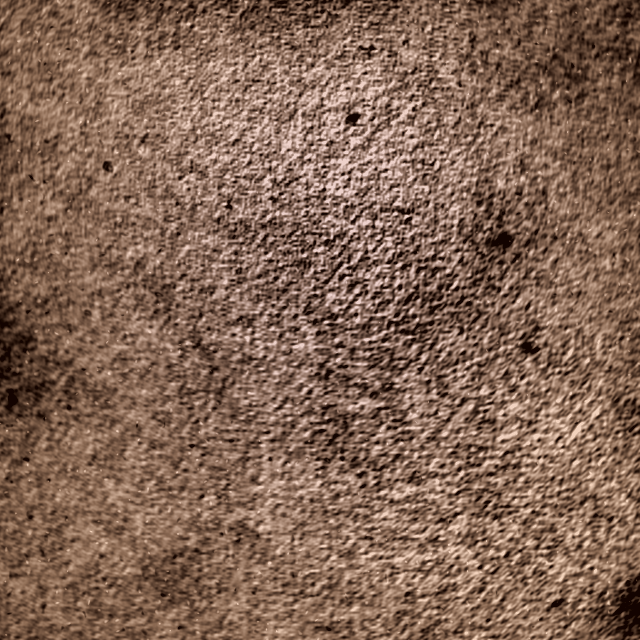
This texture is drawn by a three.js fragment shader. Its source:

```glsl
// Draws a rough, pitted skin-like surface with grain swirling around a soft highlight.
varying vec2 vUv;

float hash(vec2 p) {
  return fract(sin(dot(p, vec2(127.1, 311.7))) * 43758.5);
}

float noise(vec2 p) {
  vec2 i = floor(p), f = fract(p);
  f = f * f * (3.0 - 2.0 * f);
  float low = mix(hash(i), hash(i + vec2(1.0, 0.0)), f.x);
  float high = mix(hash(i + vec2(0.0, 1.0)), hash(i + vec2(1.0)), f.x);
  return mix(low, high, f.y);
}

float fbm(vec2 p) {
  mat2 turn = mat2(0.8, 0.6, -0.6, 0.8);
  float sum = 0.0, weight = 0.5;
  for (int i = 0; i < 4; i++) {
    sum += weight * noise(p);
    p = turn * p * 2.03 + 7.3;
    weight *= 0.5;
  }
  return sum / 0.9375;
}

// Soft elliptical falloff
float blob(vec2 p, vec2 center, vec2 size) {
  vec2 d = (p - center) / size;
  return exp(-dot(d, d));
}

float pit(vec2 p, vec2 center, float radius) {
  return 1.0 - smoothstep(radius * 0.1, radius, length(p - center));
}

// Random dots, at most one in each cell
float scatter(vec2 p, float cells, float density, float radius) {
  vec2 q = p * cells, id = floor(q);
  vec2 center = 0.3 + 0.4 * vec2(hash(id + 3.1), hash(id + 8.7));
  float size = radius * (0.5 + 0.5 * hash(id + 5.9));
  return step(hash(id + 1.3), density) * pit(fract(q), center, size);
}

// Pebbled height, smeared along the given direction
float grainHeight(vec2 p, vec2 smear) {
  mat2 turn = mat2(0.8, 0.6, -0.6, 0.8);
  float sum = 0.0;
  for (int i = -1; i <= 1; i++) {
    vec2 q = p + smear * float(i);
    sum += 0.60 * noise(turn * q * 135.0) + 0.40 * noise(q * 260.0 + 31.0);
  }
  return sum / 3.0;
}

// Broad light and shade
float shading(vec2 p) {
  float tone = 0.46;
  tone += 0.28 * blob(p, vec2(0.45, 0.79), vec2(0.23, 0.15));
  tone += 0.13 * blob(p, vec2(0.90, 0.24), vec2(0.20, 0.22));
  tone += 0.08 * blob(p, vec2(0.13, 0.65), vec2(0.10, 0.25));
  tone += 0.06 * blob(p, vec2(0.50, 0.10), vec2(0.40, 0.20));
  tone -= 0.34 * blob(p, vec2(0.46, 1.03), vec2(0.27, 0.06));
  tone -= 0.14 * blob(p, vec2(0.95, 0.90), vec2(0.20, 0.20));
  tone -= 0.20 * blob(p, vec2(1.02, 0.55), vec2(0.06, 0.25));
  tone -= 0.34 * blob(p, vec2(0.00, 0.48), vec2(0.09, 0.10));
  tone -= 0.22 * blob(p, vec2(0.08, 0.38), vec2(0.12, 0.07));
  tone -= 0.20 * blob(p, vec2(-0.01, 0.70), vec2(0.03, 0.30));
  tone -= 0.14 * blob(p, vec2(0.22, 0.10), vec2(0.12, 0.06));
  tone -= 0.20 * blob(p, vec2(0.77, 0.63), vec2(0.06, 0.06));
  tone -= 0.16 * blob(p, vec2(0.67, 0.51), vec2(0.08, 0.04));
  tone -= 0.18 * blob(p, vec2(0.51, 0.31), vec2(0.05, 0.03));
  tone -= 0.80 * blob(p, vec2(1.01, 0.05), vec2(0.055, 0.05));
  return tone;
}

// Larger individual hollows
float hollows(vec2 p) {
  float d = pit(p, vec2(0.579, 0.918), 0.017);
  d = max(d, pit(p, vec2(0.553, 0.815), 0.017));
  d = max(d, pit(p, vec2(0.171, 0.734), 0.013));
  d = max(d, pit(p, vec2(0.356, 0.679), 0.014));
  d = max(d, pit(p, vec2(0.638, 0.670), 0.020));
  d = max(d, pit(p, vec2(0.788, 0.625), 0.022));
  d = max(d, pit(p, vec2(0.827, 0.460), 0.019));
  d = max(d, pit(p, vec2(0.872, 0.056), 0.020));
  return max(d, pit(p, vec2(0.017, 0.380), 0.012));
}

vec3 skinRamp(float t) {
  vec3 shadow = vec3(0.15, 0.08, 0.045);
  vec3 middle = vec3(0.54, 0.42, 0.345);
  vec3 light = vec3(0.86, 0.755, 0.695);
  vec3 color = mix(shadow, middle, clamp(t * 2.0, -0.2, 1.0));
  return mix(color, light, clamp(t * 2.0 - 1.0, 0.0, 1.25));
}

void main() {
  vec2 p = vUv;
  vec2 fromSwirl = p - vec2(0.46, 0.79);
  float r = length(fromSwirl);
  vec2 tangent = vec2(-fromSwirl.y, fromSwirl.x) / max(r, 0.001);
  vec2 smear = tangent * 0.0021 * smoothstep(0.05, 0.45, r);

  // Relief lit from the upper left, strongest across the middle and right
  float height = grainHeight(p, smear);
  float relief = height - grainHeight(p + vec2(-0.0021, 0.0027), smear);
  float rough = 0.50 + 0.55 * blob(p, vec2(0.56, 0.62), vec2(0.28, 0.38));
  rough += 0.45 * blob(p, vec2(0.80, 0.20), vec2(0.32, 0.28));
  float tone = shading(p) + rough * (1.45 * relief + 0.95 * (height - 0.5));

  // Mottling, irregular pores and glints
  vec2 wobble = vec2(noise(p * 110.0), noise(p * 110.0 + 19.0)) - 0.5;
  tone += 0.36 * (fbm(p * 9.0) - 0.5) + 0.50 * (fbm(p * 46.0) - 0.5);
  tone -= 0.38 * scatter(p + 0.010 * wobble, 34.0, 0.25, 0.28);
  tone += 0.40 * scatter(p + 0.37 + 0.006 * wobble, 64.0, 0.20, 0.30);
  tone -= 0.75 * hollows(p + 0.016 * wobble);

  // Cooler pink in the middle, warmer brown toward the sides
  float pink = blob(p, vec2(0.52, 0.60), vec2(0.34, 0.42));
  vec3 tint = mix(vec3(1.02, 0.99, 0.93), vec3(0.99, 0.98, 1.03), pink);
  gl_FragColor = vec4(clamp(skinRamp(tone) * tint, 0.0, 1.0), 1.0);
}
```
